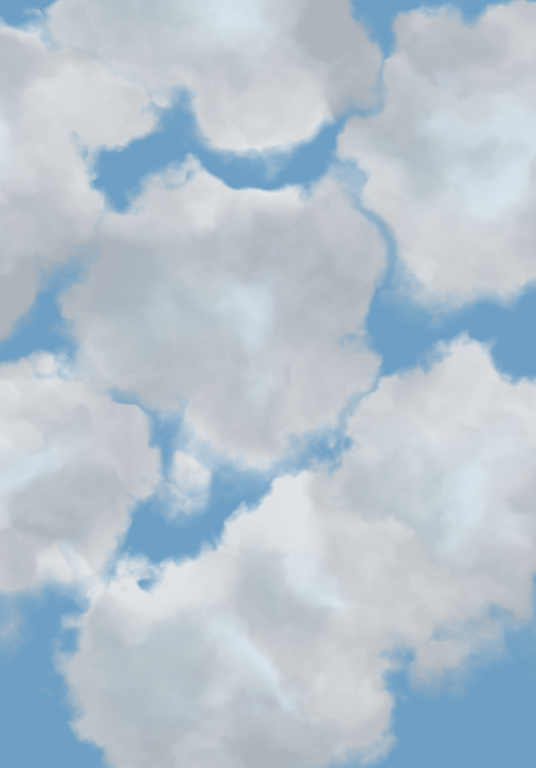
A WebGL 1 fragment shader for this texture:

```glsl
precision highp float;
// Broken cloud cover over a flat blue sky. Soft ellipses on a staggered
// lattice are warped by layered cellular noise, then stacked from top to
// bottom, each with a bright core, a blue-grey hollow and a hazy underside.

uniform vec2 u_resolution;

const vec3 SKY    = vec3(0.43, 0.625, 0.77);
const vec3 SHADOW = vec3(0.685, 0.71, 0.735);
const vec3 LIGHT  = vec3(0.895, 0.90, 0.905);
const vec3 HOLLOW = vec3(0.67, 0.725, 0.76);
const vec3 GLOW   = vec3(0.87, 0.925, 0.96);

const vec2  LATTICE_STEP  = vec2(0.31, 0.22);  // column gap, half row gap
const float TOP_ROW       = 1.22;
const vec2  MIDDLE_RADIUS = vec2(0.235, 0.215);
const vec2  SIDE_RADIUS   = vec2(0.185, 0.212);
const vec2  BRIDGE_CENTRE = vec2(0.43, 0.235);
const vec2  BRIDGE_RADIUS = vec2(0.17, 0.175);

const float WARP_SCALE    = 8.5;
const float WARP_AMOUNT   = 0.20;
const float TONE_SCALE    = 7.0;
const float TONE_CONTRAST = 1.9;
const float CRISP_EDGE    = 0.16;
const float HAZY_EDGE     = 0.42;
const float OPACITY       = 0.97;

vec3 hash3(vec2 cell) {
  vec3 k = vec3(dot(cell, vec2(127.1, 311.7)),
                dot(cell, vec2(269.5, 183.3)),
                dot(cell, vec2(419.2, 371.9)));
  return fract(sin(k) * 4375.85);
}

// Smooth cellular noise: random values blended around jittered points.
float puffNoise(vec2 p) {
  vec2 cell = floor(p);
  vec2 f = p - cell;
  float total = 0.0005;
  float value = 0.00025;
  for (int y = -1; y <= 1; y++) {
    for (int x = -1; x <= 1; x++) {
      vec2 offset = vec2(float(x), float(y));
      vec3 h = hash3(cell + offset);
      vec2 d = offset + h.xy - f;
      float w = max(0.0, 1.0 - dot(d, d));
      w *= w;
      w *= w;
      total += w;
      value += w * h.z;
    }
  }
  return value / total;
}

float layeredPuffs(vec2 p) {
  float sum = 0.0;
  float weight = 0.0;
  float amp = 1.0;
  for (int i = 0; i < 5; i++) {
    sum += amp * puffNoise(p);
    weight += amp;
    amp *= 0.5;
    p = mat2(1.6, 1.2, -1.2, 1.6) * p + 7.3;
  }
  return sum / weight;
}

float softSpot(vec2 p, vec2 centre, float size) {
  vec2 d = (p - centre) / size;
  return exp(-dot(d, d));
}

// Lays one cloud over the colour already present.
vec3 drawCloud(vec3 under, vec2 p, vec2 centre, vec2 radius, float tone) {
  vec2 local = (p - centre) / radius;
  float underside = 1.0 - smoothstep(-0.9, -0.2, local.y);
  float edge = mix(CRISP_EDGE, HAZY_EDGE, underside);
  float cover = OPACITY * smoothstep(0.0, edge, 1.0 - length(local));

  float lit = clamp(tone + 0.08 * local.y, 0.0, 1.0);
  vec3 body = mix(SHADOW, LIGHT, lit);
  body = mix(body, HOLLOW, 0.65 * softSpot(local, vec2(-0.48, 0.05), 0.34));
  body = mix(body, GLOW, 0.70 * softSpot(local, vec2(0.03, 0.10), 0.27));
  return mix(under, body, cover);
}

void main() {
  vec2 p = gl_FragCoord.xy / u_resolution.y;

  // Ragged outlines come from bending the plane.
  vec2 bend = vec2(layeredPuffs(p * WARP_SCALE),
                   layeredPuffs(p * WARP_SCALE + 31.7)) - 0.5;
  vec2 q = p + WARP_AMOUNT * bend;
  float tone = layeredPuffs((p + 0.3 * (q - p)) * TONE_SCALE + 63.1);
  tone = 0.5 + TONE_CONTRAST * (tone - 0.5);

  // Rows alternate between a middle cloud and a pair at the sides.
  vec3 color = SKY;
  for (int i = 0; i < 6; i++) {
    float row = float(i);
    float isMiddle = mod(row, 2.0);
    float sideX = 2.0 * LATTICE_STEP.x * step(LATTICE_STEP.x, q.x);
    vec2 centre = vec2(mix(sideX, LATTICE_STEP.x - 0.01, isMiddle),
                       TOP_ROW - LATTICE_STEP.y * row);
    vec2 radius = mix(SIDE_RADIUS, MIDDLE_RADIUS, isMiddle);
    color = drawCloud(color, q, centre, radius, tone);
  }
  color = drawCloud(color, q, BRIDGE_CENTRE, BRIDGE_RADIUS, tone);

  gl_FragColor = vec4(color, 1.0);
}
```
